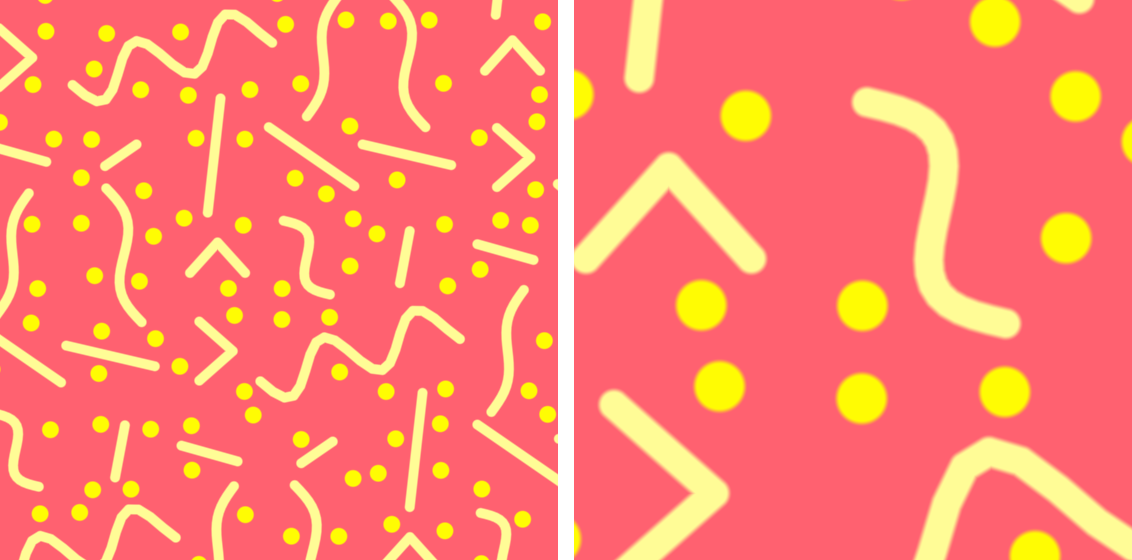
Left: the whole. Right: its middle third, enlarged.
Reproduce this pattern procedurally as a WebGL 2 fragment shader.

```glsl
#version 300 es
precision highp float;

uniform vec2 u_resolution;
out vec4 fragColor;

// Colours
const vec3 CORAL = vec3(1.0, 0.38, 0.44);
const vec3 CREAM = vec3(1.0, 0.99, 0.59);
const vec3 YELLOW = vec3(1.0, 0.99, 0.01);

// Lengths are measured in slots; each slot holds one stroke
const float SLOTS_PER_HEIGHT = 5.69;
const vec2 ORIGIN = vec2(3.3, 2.4);
const vec2 SLOT_JITTER = vec2(0.2, 0.06);
const float STROKE_RADIUS = 0.05;
const float EDGE = 0.011;
const float TAU = 6.2831853;
const int WAVE_STEPS = 22;

// Strokes cycle through 13 ranks, shifted from row to row
const float RANKS = 13.0;
const float ROW_SHIFT = 5.0;

const float DOT_RADIUS = 0.085;
const float DOT_CELL = 0.5;
const float DOT_JITTER = 0.28;
const float DOT_CLEARANCE = 0.19;
const int DOT_TRIES = 2;
const float FAR = 1e3;

vec2 hash2(vec2 p) {
    vec3 q = fract(p.xyx * vec3(0.1031, 0.103, 0.0973));
    q += dot(q, q.yzx + 33.33);
    return fract((q.xx + q.yz) * q.zy);
}

float segment(vec2 p, vec2 a, vec2 b) {
    vec2 pa = p - a, ba = b - a;
    return length(pa - ba * clamp(dot(pa, ba) / dot(ba, ba), 0.0, 1.0));
}

float bar(vec2 p, vec2 reach) {
    return segment(p, -0.5 * reach, 0.5 * reach);
}

float chevron(vec2 p, vec2 tip, vec2 spread) {
    return min(segment(p, tip, spread - tip), segment(p, tip, -spread - tip));
}

// Sine curve swinging to either side of a straight run
float wave(vec2 p, vec2 reach, float bend, float turns) {
    vec2 side = bend * normalize(vec2(-reach.y, reach.x));
    vec2 last = -0.5 * reach;
    float d = FAR;
    for (int i = 1; i <= WAVE_STEPS; i++) {
        float t = float(i) / float(WAVE_STEPS);
        vec2 next = reach * (t - 0.5) + side * sin(TAU * turns * t);
        d = min(d, segment(p, last, next));
        last = next;
    }
    return d;
}

// Tall, wide and short strokes are ordered so that neighbours keep apart
float motif(vec2 p, int rank) {
    switch (rank) {
        case 0: return wave(p - vec2(0.5, 0.0), vec2(1.98, 0.59), -0.245, 2.12);
        case 1: return FAR; // left free for the long squiggle
        case 2: return wave(p, vec2(0.33, 1.24), -0.08, 1.0);
        case 3: return wave(p, vec2(-0.36, 1.36), 0.125, 1.0);
        case 4: return chevron(p, vec2(0.0, 0.155), vec2(0.28, 0.0));
        case 5: return wave(p, vec2(-0.47, 0.75), 0.14, 1.0);
        case 6: return bar(p, vec2(0.1, 0.53));
        case 7: return bar(p, vec2(0.57, -0.16));
        case 8: return bar(p, vec2(0.32, 0.22));
        case 9: return bar(p, vec2(0.13, 1.16));
        case 10: return bar(p, vec2(0.87, -0.6));
        case 11: return bar(p, vec2(0.9, -0.21));
        default: return chevron(p, vec2(0.17, 0.0), vec2(0.0, 0.3));
    }
}

// Distance to the nearest stroke centreline
float strokes(vec2 p) {
    float d = FAR;
    for (int j = -1; j <= 1; j++) {
        for (int i = -2; i <= 1; i++) {
            vec2 slot = floor(p) + vec2(i, j);
            float rank = mod(slot.x + ROW_SHIFT * slot.y, RANKS);
            vec2 centre = slot + 0.5 + SLOT_JITTER * (hash2(slot) - 0.5);
            d = min(d, motif(p - centre, int(rank + 0.5)));
        }
    }
    return d;
}

// Each cell keeps its first dot that lies clear of every stroke
float dots(vec2 p) {
    vec2 cell = floor(p / DOT_CELL);
    for (int i = 0; i < DOT_TRIES; i++) {
        vec2 jitter = hash2(cell + 57.0 * float(i + 1)) - 0.5;
        vec2 centre = (cell + 0.5) * DOT_CELL + DOT_JITTER * jitter;
        if (strokes(centre) > DOT_CLEARANCE) return length(p - centre);
    }
    return FAR;
}

float cover(float d, float radius) {
    return 1.0 - smoothstep(radius - EDGE, radius + EDGE, d);
}

void main() {
    vec2 p = gl_FragCoord.xy / u_resolution.y * SLOTS_PER_HEIGHT + ORIGIN;
    vec3 colour = mix(CORAL, CREAM, cover(strokes(p), STROKE_RADIUS));
    colour = mix(colour, YELLOW, cover(dots(p), DOT_RADIUS));
    fragColor = vec4(colour, 1.0);
}
```
